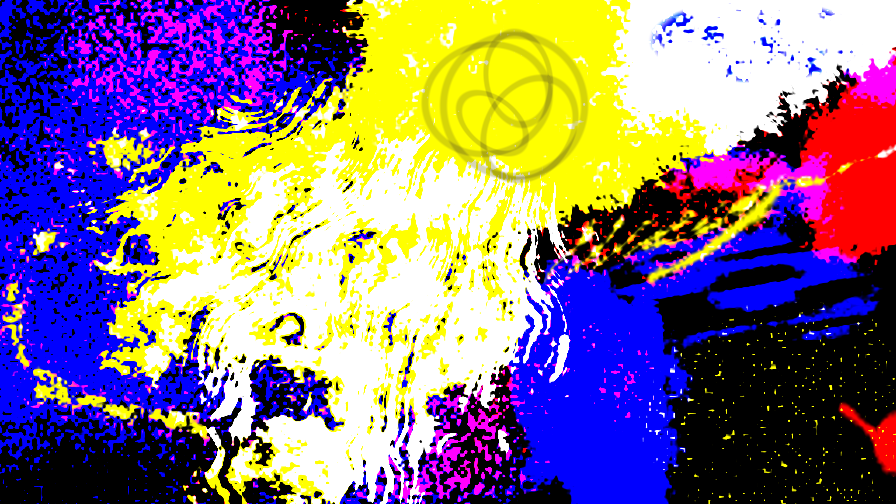
A Shadertoy shader for this background:

```glsl
const vec2 STREAK_POLE = vec2(1.02, 1.02);
const vec2 STREAK_FREQ = vec2(52.0, 10.0);
const vec2 SLOPE_POINT = vec2(1.134, 0.549);
const vec2 SLOPE_NORMAL = vec2(-0.474, 0.880);
const vec2 KNOT_CENTER = vec2(1.02, 0.79);
const vec3 KNOT_TINT = vec3(0.50, 0.48, 0.10);
const float GRAIN_FREQ = 145.0;
const float EDGE = 0.006;

float hash(vec2 p) {
    vec3 q = fract(p.xyx * vec3(0.1031, 0.1030, 0.0973));
    q += dot(q, q.yzx + 33.33);
    return fract((q.x + q.y) * q.z);
}

// Value noise from -1 to 1
float noise(vec2 p) {
    vec2 i = floor(p), f = fract(p);
    f = f * f * (3.0 - 2.0 * f);
    float low = mix(hash(i), hash(i + vec2(1, 0)), f.x);
    float high = mix(hash(i + vec2(0, 1)), hash(i + 1.0), f.x);
    return 2.0 * mix(low, high, f.y) - 1.0;
}

// Shape fields are positive inside
float oval(vec2 p, float x, float y, float rx, float ry) {
    return (1.0 - length((p - vec2(x, y)) / vec2(rx, ry))) * min(rx, ry);
}

float stroke(vec2 p, vec2 a, vec2 b, float width) {
    vec2 d = b - a;
    float t = clamp(dot(p - a, d) / dot(d, d), 0.0, 1.0);
    return width - length(p - a - d * t);
}

float ink(float field) {
    return smoothstep(-EDGE, EDGE, field);
}

// Fibres fanning out from the pole
float fibres(vec2 p) {
    vec2 d = p - STREAK_POLE;
    float angle = atan(d.x, -d.y) + 0.12 * noise(p * 6.0) + 0.03 * noise(p * 19.0);
    vec2 q = vec2(angle, length(d)) * STREAK_FREQ;
    return 0.6 * noise(q) + 0.5 * noise(q * 2.1 + 37.0);
}

// Pale mass with its loose strands
float paleField(vec2 p, float rough, float fibre) {
    float slope = dot(p - SLOPE_POINT, SLOPE_NORMAL);
    float upper = min(p.x - 0.69 - 0.12 * (p.y - 0.75), slope) - 0.5 * max(0.0, 0.6 - p.y);
    upper += 0.05 * rough + 0.02 * fibre;
    float lower = max(oval(p, 0.66, 0.44, 0.43, 0.33), oval(p, 0.60, 0.21, 0.21, 0.22));
    lower = min(lower, 0.075) - 0.5 * max(0.0, oval(p, 0.45, 0.20, 0.28, 0.17));
    float field = max(upper, lower + 0.09 * rough + 0.10 * fibre);

    // Wisps on the left
    field = max(field, oval(p, 0.27, 0.70, 0.19, 0.035) - 0.022 + 0.05 * rough);
    vec2 curl = p - vec2(0.19, 0.38);
    float arc = 0.004 - abs(length(curl) - 0.17);
    field = max(field, min(arc, -0.02 - curl.x - 0.45 * curl.y) + 0.04 * rough);
    field = max(field, stroke(p, vec2(0.08, 0.23), vec2(0.40, 0.15), 0.010) + 0.04 * rough);

    // Strands under the slope
    vec2 w = p + 0.02 * vec2(noise(p * 11.0), noise(p * 11.0 + 20.0));
    for (float k = 0.0; k < 6.0; k++) {
        vec2 a = vec2(1.10 + 0.045 * k, 0.44 + 0.018 * k);
        vec2 b = a + vec2(0.06 + 0.025 * k, 0.12 - 0.008 * k);
        field = max(field, stroke(w, a, b, 0.004) + 0.014 * rough);
    }
    field = max(field, stroke(w, vec2(1.28, 0.44), vec2(1.54, 0.605), 0.008) + 0.008 * rough);
    return max(field, stroke(w, vec2(1.54, 0.61), vec2(1.78, 0.72), 0.004) + 0.014 * rough);
}

float blueField(vec2 p, float rough, float grain) {
    float left = 0.035 + 0.06 * noise(p * 4.0) + 0.09 * grain + 0.025 * rough;
    left -= 1.2 * max(0.0, oval(p, 0.62, 0.99, 0.16, 0.16));
    left -= 0.8 * max(0.0, oval(p, 0.22, 0.06, 0.38, 0.17));
    left -= 0.7 * max(0.0, oval(p, 0.04, 0.95, 0.18, 0.14));
    left = min(left, 1.03 - p.x + 0.06 * rough);
    float pool = max(oval(p, 1.17, 0.24, 0.18, 0.23), oval(p, 1.23, 0.08, 0.11, 0.20));
    pool = max(pool, oval(p, 1.10, 0.42, 0.10, 0.07));
    pool += 0.035 * rough - 0.06 * max(0.0, noise(p * vec2(28.0, 9.0)) - 0.3);
    vec2 along = vec2(p.x * 6.0, (p.y - 0.15 * p.x) * 55.0);
    float ribbon = min(oval(p, 1.46, 0.42, 0.27, 0.12), 0.06 * noise(along) - 0.003);
    float magenta = max(oval(p, 1.40, 0.67, 0.10, 0.04), oval(p, 1.59, 0.62, 0.07, 0.06));
    magenta = max(magenta, oval(p, 1.73, 0.85, 0.06, 0.05));
    return max(max(left, pool), max(ribbon + 0.02 * rough, magenta + 0.05 * rough));
}

float redField(vec2 p, float rough, float grain, float pale) {
    float right = max(oval(p, 1.71, 0.64, 0.14, 0.16), oval(p, 1.78, 0.79, 0.12, 0.12));
    right = max(right, oval(p, 1.42, 0.65, 0.15, 0.05) - 0.01);
    float cloud = min(oval(p, 0.36, 0.90, 0.24, 0.18), 0.05) - 0.07;
    float ember = max(oval(p, 0.95, 0.24, 0.09, 0.12), oval(p, 0.84, 0.11, 0.23, 0.16) - 0.05);
    ember = max(ember, oval(p, 1.25, 0.24, 0.16, 0.20) - 0.15);
    float speckled = max(cloud, min(ember, 0.03) - 0.04) + 0.10 * grain + 0.03 * rough;
    float rim = min(pale, 0.0) - 0.006 + 0.035 * grain;
    float hook = max(stroke(p, vec2(1.675, 0.19), vec2(1.75, 0.125), 0.009),
                     oval(p, 1.78, 0.12, 0.045, 0.06));
    return max(max(right + 0.045 * rough, speckled), max(rim, hook + 0.006 * rough));
}

// Tangled translucent loops
float knot(vec2 p) {
    float shade = 0.0;
    for (float k = 0.0; k < 5.0; k++) {
        float turn = k * 2.4 + 0.5, c = cos(turn), s = sin(turn);
        vec2 d = p - KNOT_CENTER - 0.055 * vec2(c, s) * step(0.5, k);
        d *= mat2(c, -s, s, c);
        float ring = length(d * vec2(1.0, 1.0 + 0.15 * k)) - 0.14 + 0.016 * k;
        shade += 0.32 * smoothstep(0.010, 0.004, abs(ring));
    }
    return min(shade, 0.7);
}

void mainImage(out vec4 fragColor, in vec2 fragCoord) {
    vec2 p = fragCoord / iResolution.xy * vec2(16.0 / 9.0, 1.0);
    float grain = noise(p * GRAIN_FREQ);
    float rough = 0.5 * noise(p * 17.0) + 0.4 * noise(p * 49.0 + 11.0) + 0.4 * grain;
    float fibre = fibres(p);

    // White is the pale mass with blue added
    float corner = min(p.x - 1.23, p.y - 0.87 + 0.1 * p.x) + 0.08 * rough;
    float combed = min(oval(p, 0.77, 0.34, 0.42, 0.33), 0.02);
    float white = max(corner, combed + 0.08 * fibre + 0.09 * rough);
    white = max(white, 0.05 * (rough - 0.55));

    // Each channel is one layer of ink
    float pale = paleField(p, rough, fibre);
    float fleck = ink(min(oval(p, 1.50, 0.92, 0.20, 0.08), 0.05 * (rough - 0.5)));
    float dust = min(oval(p, 1.57, 0.18, 0.30, 0.22), 0.06 * (grain - 0.8));
    float green = ink(max(pale, dust)) * (1.0 - fleck);
    float red = mix(ink(redField(p, rough, grain, pale)), 1.0, green) * (1.0 - fleck);
    float blue = mix(ink(blueField(p, rough, grain)), ink(white), ink(pale));
    vec3 color = mix(vec3(red, green, blue), KNOT_TINT, knot(p) * green);
    fragColor = vec4(color, 1.0);
}
```
